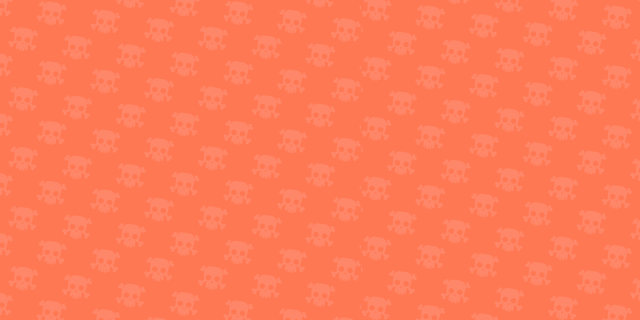
This pattern is drawn by a Shadertoy shader. Its source:

```glsl
float box(vec2 p, vec2 halfSize, float radius) {
    vec2 d = abs(p) - halfSize + radius;
    return length(max(d, 0.0)) + min(max(d.x, d.y), 0.0) - radius;
}

float segment(vec2 p, vec2 a, vec2 b) {
    vec2 along = b - a;
    return length(p - a - along * clamp(dot(p - a, along) / dot(along, along), 0.0, 1.0));
}

// Signed distance to a skull over crossed bones, about two units wide
float skullAndBones(vec2 p) {
    vec2 m = vec2(abs(p.x), p.y);

    // Cranium, cheeks and jaw
    float head = box(p - vec2(0.0, 0.21), vec2(0.67, 0.54), 0.44);
    head = min(head, box(p - vec2(0.0, -0.1), vec2(0.64, 0.27), 0.17));
    head = min(head, box(p - vec2(0.0, -0.48), vec2(0.41, 0.32), 0.07));
    head = min(head, box(p - vec2(0.0, -0.62), vec2(0.22, 0.27), 0.05));

    // Eye sockets, nose and gaps between teeth
    float holes = length((m - vec2(0.31, -0.08)) * vec2(1.0, 1.04)) - 0.2;
    holes = min(holes, max(m.x * 0.86 + (p.y + 0.27) * 0.5, -0.41 - p.y));
    holes = min(holes, box(m - vec2(0.22, -0.83), vec2(0.025, 0.13), 0.02));
    holes = min(holes, box(m - vec2(0.0, -0.88), vec2(0.025, 0.1), 0.02));
    head = max(head, -holes);

    // Four bone ends, each with two knobs, hidden behind the head
    vec2 q = abs(p + vec2(0.0, 0.02));
    float bones = segment(q, vec2(0.55, 0.34), vec2(0.8, 0.5)) - 0.085;
    bones = min(bones, length(q - vec2(0.88, 0.44)) - 0.12);
    bones = min(bones, length(q - vec2(0.76, 0.61)) - 0.12);
    return min(head, bones);
}

// Slanted lattice: columns step sideways and down, rows repeat vertically
float lattice(vec2 p, vec2 origin) {
    const float size = 0.0435;
    p -= origin;
    p -= round(p.x / 0.168) * vec2(0.168, -0.0264);
    p.y -= 0.187 * round(p.y / 0.187);
    float tilt = 0.165;
    mat2 turn = mat2(cos(tilt), sin(tilt), -sin(tilt), cos(tilt));
    return skullAndBones(turn * p / size) * size;
}

void mainImage(out vec4 fragColor, in vec2 fragCoord) {
    vec2 p = fragCoord / iResolution.y;

    // The lattice slips slightly at a vertical seam
    p -= step(1.129, p.x) * vec2(0.0072, -0.0156);

    // Two interleaved lattices
    float d = min(lattice(p, vec2(0.073, 0.88)), lattice(p, vec2(0.1615, 0.961)));

    float blur = 0.75 / iResolution.y;
    float ink = 1.0 - smoothstep(-blur, blur, d);
    fragColor = vec4(mix(vec3(1.0, 0.47, 0.33), vec3(1.0, 0.53, 0.41), ink), 1.0);
}
```
